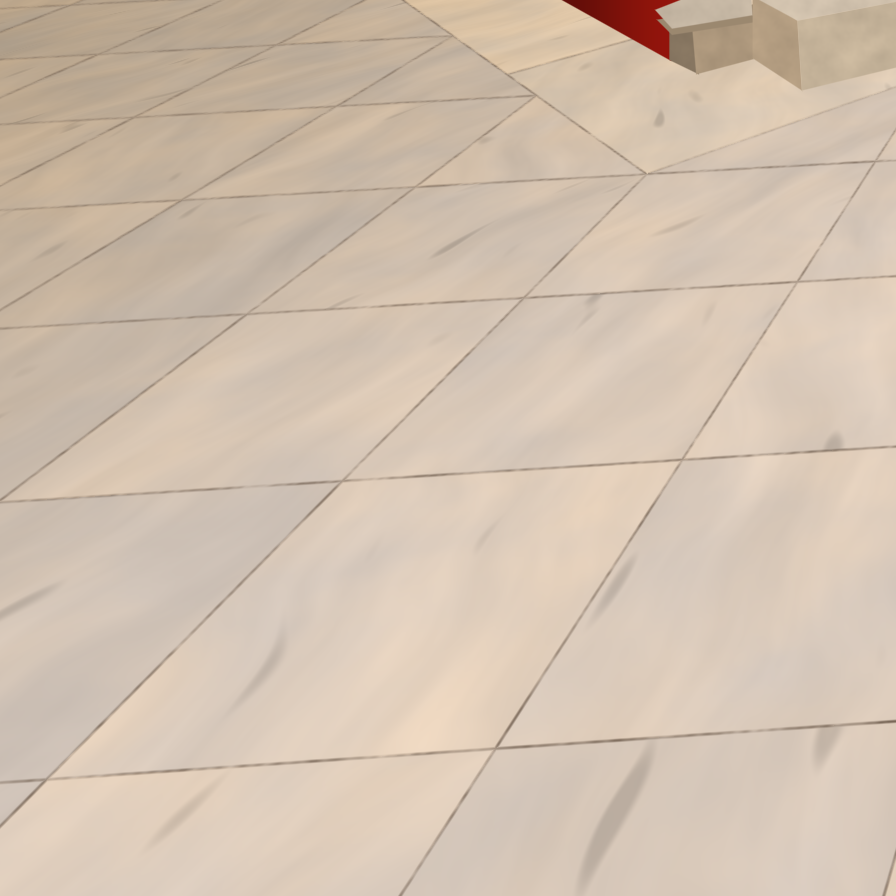
A Shadertoy shader for this texture:

```glsl
// Polished marble floor seen in perspective: a slanted grid of veined slabs,
// a mitred border at the far corner, and stone plinths beside a red panel.
// Canvas points are projected back to slab units, then shaded with gradient noise.

// Floor projection: canvas = (ORIGIN + u*COLUMN + v*ROW) / (1 + dot(DEPTH, uv))
const vec2 ORIGIN = vec2(0.052, 0.130);
const vec2 COLUMN = vec2(0.5065, 0.036);
const vec2 ROW = vec2(0.4505, 0.479);
const vec2 DEPTH = vec2(0.010, 0.315);
const float CORNER_ROW = 3.0;     // row where the border corner sits
const float BORDER_CUT = 2.65;    // joint across the border band

const float JOINT_HALF_WIDTH = 0.0013;
const float VEIN_STRENGTH = 0.075;
const float TILE_VARIATION = 0.045;

const vec3 NEAR_MARBLE = vec3(0.86, 0.80, 0.745);
const vec3 FAR_MARBLE = vec3(0.69, 0.62, 0.53);
const vec3 WARM_TINT = vec3(1.02, 0.995, 0.955);
const vec3 COOL_TINT = vec3(0.975, 0.985, 1.0);
const vec3 GROUT = vec3(0.45, 0.38, 0.32);
const vec3 RED_PANEL = vec3(0.50, 0.07, 0.04);
const vec3 PLINTH_TOP = vec3(0.82, 0.76, 0.68);
const vec3 PLINTH_FRONT = vec3(0.77, 0.70, 0.60);
const vec3 PLINTH_SIDE = vec3(0.64, 0.56, 0.46);

vec2 hash2(vec2 p) {
    vec3 q = fract(p.xyx * vec3(0.1031, 0.1030, 0.0973));
    q += dot(q, q.yzx + 33.33);
    return fract((q.xx + q.yz) * q.zy);
}

float cornerSlope(vec2 cell, vec2 f, vec2 corner) {
    return dot(hash2(cell + corner) * 2.0 - 1.0, f - corner);
}

float gradientNoise(vec2 p) {
    vec2 i = floor(p), f = fract(p);
    vec2 w = f * f * f * (f * (f * 6.0 - 15.0) + 10.0);
    float low = mix(cornerSlope(i, f, vec2(0, 0)), cornerSlope(i, f, vec2(1, 0)), w.x);
    float high = mix(cornerSlope(i, f, vec2(0, 1)), cornerSlope(i, f, vec2(1, 1)), w.x);
    return 1.4 * mix(low, high, w.y);
}

float fbm(vec2 p) {
    float sum = 0.0, gain = 0.6;
    for (int k = 0; k < 4; k++) {
        sum += gain * gradientNoise(p);
        p = p * 2.03 + 17.3;
        gain *= 0.5;
    }
    return sum;
}

vec2 toFloor(vec2 p) {
    return inverse(mat2(COLUMN - DEPTH.x * p, ROW - DEPTH.y * p)) * (p - ORIGIN);
}

// Coverage of the line where coord is 0; dist is the folded distance to it.
float joint(float coord, float dist, float halfWidth) {
    float slope = length(vec2(dFdx(coord), dFdy(coord))) * iResolution.y;
    float soft = max(1.0 / iResolution.y, 0.0014);
    return 1.0 - smoothstep(halfWidth - soft, halfWidth + soft, abs(dist) / slope);
}

float nearestLine(float x) { return abs(fract(x + 0.5) - 0.5); }

// Coverage of a convex quad with counter-clockwise corners.
float quad(vec2 p, vec2 a, vec2 b, vec2 c, vec2 d) {
    vec2 v[5] = vec2[5](a, b, c, d, a);
    float dist = -1.0;
    for (int k = 0; k < 4; k++) {
        vec2 edge = normalize(v[k + 1] - v[k]);
        dist = max(dist, dot(p - v[k], vec2(edge.y, -edge.x)));
    }
    float soft = max(0.7 / iResolution.y, 0.001);
    return 1.0 - smoothstep(-soft, soft, dist);
}

vec3 marble(vec2 p, vec2 uv, vec2 id) {
    vec2 rnd = hash2(id + 31.7);
    float angle = (rnd.x - 0.35) * 1.1;
    vec2 q = mat2(cos(angle), sin(angle), -sin(angle), cos(angle)) * uv + rnd * 37.0;
    q += 0.12 * vec2(gradientNoise(q * 2.0), gradientNoise(q * 2.0 + 9.0));
    float streaks = fbm(q * vec2(4.5, 1.1));
    float clouds = fbm(q * 1.7 + 5.0);
    float smudge = smoothstep(0.50, 0.80, gradientNoise(q * vec2(9.0, 2.6) + 3.0));
    float light = smoothstep(-0.25, 0.85, 0.55 * p.x + 0.95 * (1.0 - p.y));
    vec3 color = mix(FAR_MARBLE, NEAR_MARBLE, light);
    color *= mix(COOL_TINT, WARM_TINT, clamp(0.5 * rnd.y + 0.4 * p.y + clouds, 0.0, 1.0));
    color *= 1.0 + TILE_VARIATION * (rnd.y - 0.55) + VEIN_STRENGTH * (streaks + 0.6 * clouds);
    return color * (1.0 - 0.13 * smudge);
}

void mainImage(out vec4 fragColor, in vec2 fragCoord) {
    vec2 p = fragCoord / iResolution.xy;
    vec2 uv = toFloor(p);

    // Slabs and the 45 degree border
    float rise = uv.y - CORNER_ROW;
    float edge = rise - abs(uv.x);
    float cut = rise - uv.x - BORDER_CUT;
    float inBorder = step(0.0, edge);
    vec2 id = mix(floor(uv), vec2(50.0 + step(0.0, cut), 7.0), inBorder);
    vec3 color = marble(p, uv, id);
    color *= 1.0 + inBorder * vec3(0.07, 0.06, 0.03);

    // Worn joints, finer and fainter with distance
    float halfWidth = JOINT_HALF_WIDTH * mix(1.25, 0.7, p.y);
    float wear = clamp(0.65 + 0.7 * gradientNoise(uv * 6.0) + 0.4 * gradientNoise(uv * 38.0), 0.2, 1.0);
    float columns = joint(uv.x, nearestLine(uv.x), halfWidth);
    float rows = joint(uv.y, nearestLine(uv.y), halfWidth);
    float grid = max(columns * 0.85, rows * mix(0.7, 1.0, p.x)) * (1.0 - inBorder);
    float mitre = joint(edge, edge, halfWidth) * (uv.x < 0.0 ? 1.0 : 0.4);
    float borderCut = joint(cut, cut, halfWidth) * inBorder * 0.6;
    float grout = max(max(grid, mitre), borderCut) * wear * mix(1.0, 0.7, p.y);
    color = mix(color, GROUT, grout);

    // Red panel, then the small capped plinth and the large block
    float grain = 1.0 + 0.10 * fbm(p * 28.0);
    color = mix(color, RED_PANEL * mix(0.75, 1.15, smoothstep(0.62, 0.75, p.x)),
        quad(p, vec2(0.609, 1.01), vec2(0.749, 0.932), vec2(0.770, 0.95), vec2(0.770, 1.02)));
    color = mix(color, PLINTH_SIDE * 0.8 * grain,
        quad(p, vec2(0.747, 0.933), vec2(0.780, 0.917), vec2(0.780, 0.975), vec2(0.747, 0.985)));
    color = mix(color, PLINTH_SIDE * 1.05 * grain,
        quad(p, vec2(0.777, 0.917), vec2(0.841, 0.934), vec2(0.841, 0.99), vec2(0.772, 0.975)));
    color = mix(color, PLINTH_SIDE * 0.95,
        quad(p, vec2(0.733, 0.978), vec2(0.750, 0.961), vec2(0.841, 0.975), vec2(0.841, 0.995)));
    color = mix(color, PLINTH_TOP * 0.95 * grain,
        quad(p, vec2(0.731, 0.989), vec2(0.750, 0.968), vec2(0.840, 0.983), vec2(0.836, 1.03)));
    color = mix(color, PLINTH_SIDE * 1.1 * grain,
        quad(p, vec2(0.840, 0.935), vec2(0.895, 0.899), vec2(0.890, 0.977), vec2(0.840, 1.01)));
    color = mix(color, PLINTH_FRONT * grain,
        quad(p, vec2(0.895, 0.899), vec2(1.01, 0.927), vec2(1.01, 1.0), vec2(0.890, 0.977)));
    color = mix(color, PLINTH_TOP * grain,
        quad(p, vec2(0.840, 1.004), vec2(0.890, 0.977), vec2(1.01, 1.0), vec2(1.01, 1.05)));

    fragColor = vec4(clamp(color, 0.0, 1.0), 1.0);
}
```
